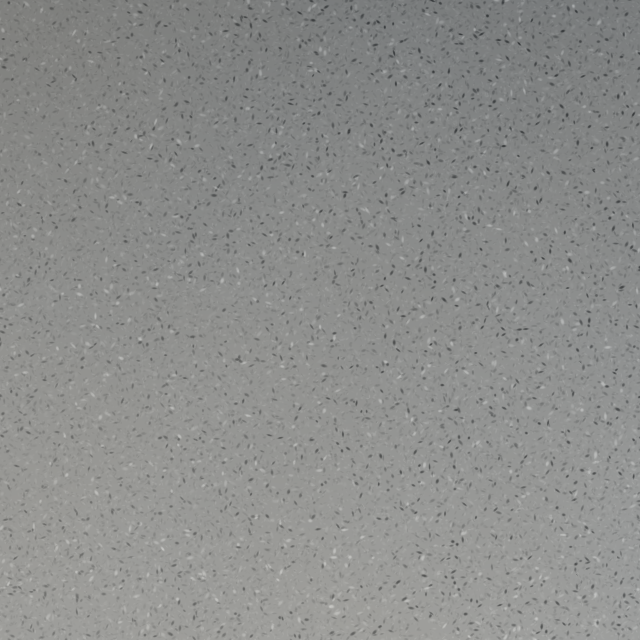
Give the GLSL for this texture, as a Shadertoy shader.

```glsl
#define DARK_CELLS 105.0
#define LIGHT_CELLS 88.0
#define GRAIN_CELLS 150.0
#define DARK_SHARE 0.62
#define LIGHT_SHARE 0.42
#define DARK_DEPTH 0.27
#define LIGHT_GAIN 0.15
#define GRAIN_GAIN 0.045
#define WARM_GREY vec3(0.622, 0.621, 0.608)
#define COOL_TINT vec3(-0.012, 0.001, 0.019)

vec4 hash4(vec2 cell, float seed) {
    vec4 h = fract(vec4(cell.xyx, seed) * vec4(0.1031, 0.1030, 0.0973, 0.1099) + seed * 0.137);
    h += dot(h, h.wzxy + 33.33);
    return fract((h.xxyz + h.yzzw) * h.zywx);
}

// Slow drift made of layered sines, about -1 to 1
float drift(vec2 p) {
    return 0.5 * sin(5.3 * p.x + 2.0 * sin(4.1 * p.y + 0.7))
         + 0.3 * sin(9.7 * p.y - 6.1 * p.x + 1.9)
         + 0.2 * sin(17.0 * p.x + 11.0 * p.y + 2.0 * sin(13.0 * p.y));
}

// Scattered soft ellipses, one per jittered cell; most are faint, few are strong
float flecks(vec2 uv, float cells, float share, float fade, float seed) {
    vec2 p = uv * cells;
    vec2 home = floor(p);
    float cover = 0.0;
    for (int j = -1; j <= 1; j++) {
        for (int i = -1; i <= 1; i++) {
            vec2 cell = home + vec2(i, j);
            vec4 place = hash4(cell, seed);
            vec4 form = hash4(cell, seed + 5.0);
            float angle = 0.5 + (form.x - 0.5) * 3.0;
            vec2 axis = vec2(cos(angle), sin(angle));
            vec2 offset = p - cell - place.xy;
            vec2 size = vec2(mix(0.24, 0.50, form.y), mix(0.15, 0.25, form.z));
            vec2 local = vec2(dot(offset, axis), dot(offset, vec2(-axis.y, axis.x))) / size;
            float d2 = dot(local, local);
            float strength = mix(0.14, 1.0, pow(form.w, fade));
            cover = max(cover, step(place.z, share) * strength * exp(-d2 * sqrt(d2)));
        }
    }
    return cover;
}

void mainImage(out vec4 fragColor, in vec2 fragCoord) {
    vec2 uv = fragCoord / iResolution.y;
    float clouds = drift(uv);

    // Broad lighting: pale and warm below, dim and cool toward the upper right
    float fall = 0.098 * uv.y + 0.033 * uv.y * uv.y;
    float corner = 0.014 * uv.y * (uv.x - 0.5);
    float coolness = clamp(0.55 * uv.x + 0.5 * uv.y - 0.15 + 0.18 * clouds, 0.0, 1.0);
    vec3 color = WARM_GREY - fall - corner + COOL_TINT * coolness;
    color += 0.004 * drift(uv.yx * 1.7 + 3.0);

    // Fine mottling in both directions
    float grain = flecks(uv, GRAIN_CELLS, 0.6, 1.5, 11.0)
                - flecks(uv, GRAIN_CELLS, 0.6, 1.5, 23.0);
    color += GRAIN_GAIN * grain;

    // Pale chips, then dark chips that grow crisper toward the right
    color += LIGHT_GAIN * flecks(uv, LIGHT_CELLS, LIGHT_SHARE, 5.0, 37.0);
    float crisp = mix(0.72, 1.05, smoothstep(0.15, 0.75, uv.x));
    float share = DARK_SHARE + 0.14 * clouds;
    float dark = flecks(uv, DARK_CELLS, share, 3.2, 53.0);
    color -= DARK_DEPTH * crisp * dark * vec3(1.0, 0.99, 0.97);

    fragColor = vec4(clamp(color, 0.0, 1.0), 1.0);
}
```
